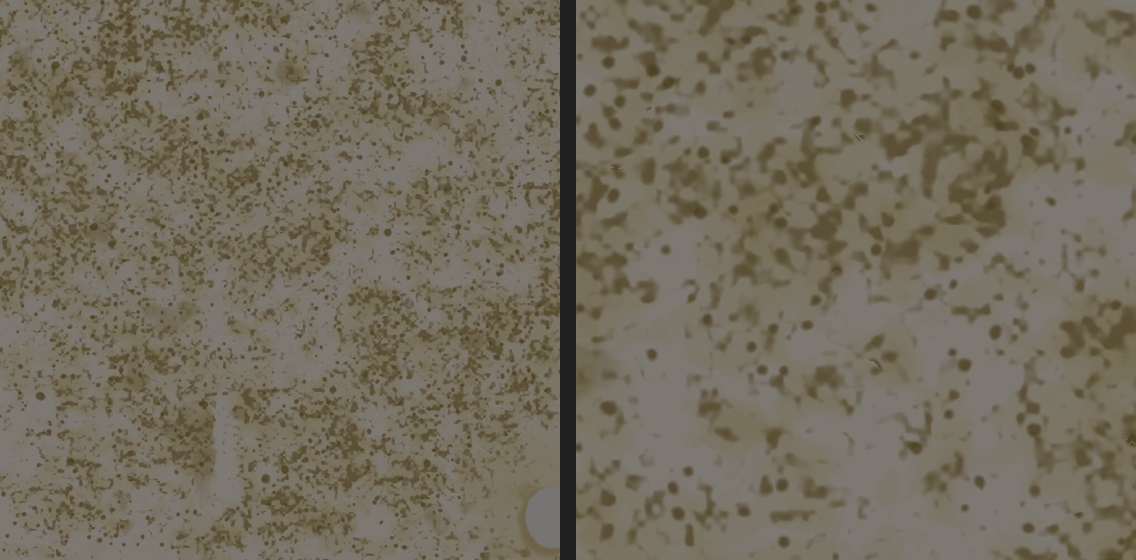
Left: the whole. Right: its middle third, enlarged.
Give the GLSL for this texture, as a WebGL 1 fragment shader.

```glsl
precision highp float;
// Stained tissue-like ground: fine brown grains on grey-tan, with pale gaps and soft stains.
uniform vec2 u_resolution;

float hash(vec2 p) {
  return fract(sin(dot(p, vec2(127.1, 311.7))) * 43758.5453);
}

float noise(vec2 p) {
  vec2 i = floor(p), f = fract(p);
  f = f * f * (3.0 - 2.0 * f);
  return mix(mix(hash(i), hash(i + vec2(1.0, 0.0)), f.x),
             mix(hash(i + vec2(0.0, 1.0)), hash(i + 1.0), f.x), f.y);
}

float fbm(vec2 p) {
  float sum = 0.0, weight = 0.5;
  for (int i = 0; i < 5; i++) {
    sum += weight * noise(p);
    p = mat2(1.6, 1.2, -1.2, 1.6) * p + 17.3;
    weight *= 0.5;
  }
  return sum / 0.97;
}

// Coverage of round spots scattered one per cell, present with a given chance.
float spots(vec2 p, float chance, float size, float soft) {
  vec2 cell = floor(p);
  float cover = 0.0;
  for (int y = -1; y <= 1; y++) {
    for (int x = -1; x <= 1; x++) {
      vec2 id = cell + vec2(float(x), float(y));
      vec2 centre = id + vec2(hash(id + 3.1), hash(id + 8.7));
      float radius = size * (0.5 + 0.5 * hash(id + 5.9));
      float disc = 1.0 - smoothstep(radius - soft, radius + soft, length(p - centre));
      cover = max(cover, disc * step(hash(id + 1.3), chance));
    }
  }
  return cover;
}

// Soft-edged ellipse.
float ellipse(vec2 p, vec2 centre, vec2 radii, float soft) {
  return 1.0 - smoothstep(1.0 - soft, 1.0 + soft, length((p - centre) / radii));
}

void main() {
  vec2 uv = gl_FragCoord.xy / u_resolution.y;
  vec2 wobble = vec2(fbm(uv * 38.0), fbm(uv * 38.0 + 61.0)) - 0.5;
  vec2 ragged = uv + wobble * 0.035;

  // Cloudy ground, from grey gaps to warm tan
  float cloud = fbm(ragged * vec2(9.0, 11.0) + 4.0);
  float mottle = fbm(ragged * vec2(36.0, 44.0) + 20.0);
  float warmth = 0.45 * cloud + 0.55 * mottle;
  vec3 color = mix(vec3(0.49, 0.472, 0.445), vec3(0.482, 0.458, 0.398),
                   smoothstep(0.37, 0.52, warmth));
  color = mix(color, vec3(0.465, 0.43, 0.335), 0.85 * smoothstep(0.5, 0.68, warmth));

  // Pale gaps: scattered patches and two upright tears
  float gaps = 0.7 * spots(ragged * 15.0 + 2.0, 0.2, 0.42, 0.18);
  float tear = ellipse(ragged, vec2(0.4, 0.215), vec2(0.024, 0.085), 0.2);
  tear = max(tear, 0.8 * ellipse(ragged, vec2(0.868, 0.935), vec2(0.02, 0.06), 0.35));
  gaps = max(gaps, tear);

  // Soft brown stains
  float stains = spots(ragged * 16.0 + 40.0, 0.11, 0.36, 0.13);
  stains = max(stains, ellipse(ragged, vec2(0.363, 0.19), vec2(0.024, 0.075), 0.35));
  color = mix(color, vec3(0.41, 0.365, 0.255), 0.6 * stains * (0.6 + 0.8 * mottle));
  color = mix(color, vec3(0.49, 0.473, 0.45), gaps);

  // Fine grains, clustered where the ground is warm
  vec2 grainUv = uv + wobble * 0.008;
  float grain = 0.6 * noise(grainUv * 125.0) + 0.4 * noise(grainUv * 215.0 + 9.0);
  float density = 0.55 * (cloud - 0.5) + 0.35 * (mottle - 0.5) - 0.2 * gaps
                + 0.05 * (uv.y - 0.5);
  color = mix(color, vec3(0.345, 0.3, 0.19), 0.9 * smoothstep(0.49, 0.85, grain + density));

  // Sparse dark specks and a few larger dots
  float specks = spots(grainUv * 75.0, 0.1 + 0.5 * max(density, 0.0), 0.32, 0.13);
  float dots = spots(grainUv * 24.0 + 13.0, 0.045, 0.2, 0.05);
  color = mix(color, vec3(0.29, 0.24, 0.12), 0.75 * max(specks, dots) * (1.0 - tear));

  // Smooth grey hole in the lower right corner, in a warm smeared halo
  vec2 corner = uv + wobble * 0.008;
  float halo = ellipse(ragged, vec2(0.98, 0.1), vec2(0.13, 0.12), 0.4);
  color = mix(color, vec3(0.475, 0.44, 0.35), 0.6 * halo);
  float rim = ellipse(corner, vec2(0.978, 0.068), vec2(0.052, 0.062), 0.12);
  color = mix(color, vec3(0.4, 0.35, 0.23), 0.6 * rim);
  float hole = ellipse(corner, vec2(0.988, 0.076), vec2(0.05, 0.056), 0.05);
  color = mix(color, vec3(0.465, 0.46, 0.455), hole);

  gl_FragColor = vec4(color, 1.0);
}
```
